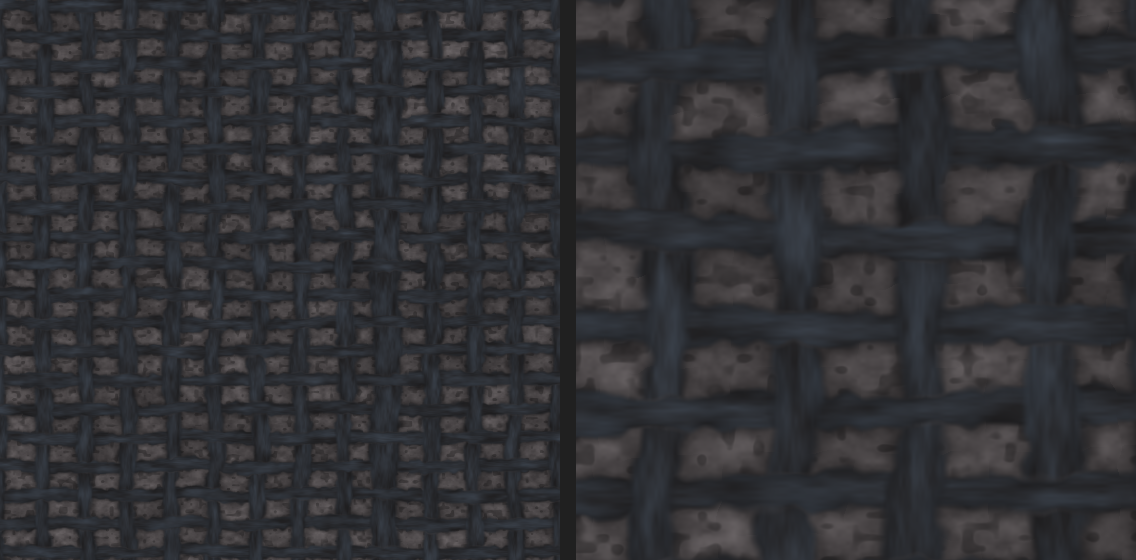
Left, the full canvas; right, a detail of the centre.
Reproduce this texture procedurally as a Shadertoy shader.

```glsl
// Coarse open-weave cloth: 13 upright and 19.5 level blue-black yarns over a
// grainy warm grey backing. Yarns are warped grid lines that pass over and
// under in a checker order, with fibre noise stretched along their length.

float hash(vec2 p) {
    return fract(sin(dot(p, vec2(127.1, 311.7))) * 43758.5);
}

float noise(vec2 p) {
    vec2 i = floor(p), f = fract(p);
    f = f * f * (3.0 - 2.0 * f);
    return mix(mix(hash(i), hash(i + vec2(1, 0)), f.x),
               mix(hash(i + vec2(0, 1)), hash(i + vec2(1, 1)), f.x), f.y);
}

float fbm(vec2 p) {
    float sum = 0.0, amp = 0.55;
    for (int i = 0; i < 3; i++) {
        sum += amp * noise(p);
        p = p * 2.03 + 17.3;
        amp *= 0.5;
    }
    return sum;
}

// Yarn colour from its lift (-1 under, 1 over), fibre noise and edge position
vec3 yarnColor(float lift, float fibre, float edge) {
    float tone = 0.5 + 0.16 * lift + 1.5 * (fibre - 0.48);
    vec3 color = mix(vec3(0.125, 0.123, 0.13), vec3(0.195, 0.215, 0.245), clamp(tone, 0.0, 1.3));
    return color * (1.06 - 0.2 * edge * edge);
}

void mainImage(out vec4 fragColor, in vec2 fragCoord) {
    vec2 p = fragCoord / iResolution.xy;

    // Grid with yarns on whole numbers, bent slowly and frayed finely
    vec2 grid = p * vec2(13.0, 19.5) - vec2(0.0, 0.28);
    vec2 bend = vec2(noise(grid * vec2(0.6, 0.9) + 5.0), noise(grid * vec2(0.9, 0.6) + 31.0)) - 0.5;
    vec2 fray = vec2(noise(p * 95.0 + 11.0), noise(p * 95.0 + 53.0)) - 0.5;
    grid += bend * vec2(0.17, 0.22) + fray * vec2(0.07, 0.12);

    // Nearest yarn on each axis, with its own shift and thickness
    vec2 id = floor(grid + 0.5);
    vec2 rnd = vec2(hash(vec2(id.x, 3.0)), hash(vec2(7.0, id.y)));
    vec2 swell = vec2(noise(vec2(id.x * 7.0, grid.y * 1.4)), noise(vec2(grid.x * 1.4, id.y * 7.0 + 40.0)));
    vec2 halfWidth = vec2(0.125, 0.145) + 0.04 * rnd.yx + 0.075 * swell;
    if (id.x == 9.0) halfWidth.x += 0.13;
    vec2 dist = abs(grid - id - 0.08 * (rnd - 0.5));
    vec2 cover = 1.0 - smoothstep(halfWidth - 0.045, halfWidth + 0.055, dist);
    vec2 edge = min(dist / halfWidth, 1.2);

    // Backing: mottled grain, small dark pits, shade beside the yarns
    float grain = fbm(p * vec2(85.0, 105.0));
    float pits = smoothstep(0.62, 0.85, noise(p * vec2(120.0, 150.0) + 71.0));
    vec3 color = mix(vec3(0.225, 0.21, 0.215), vec3(0.375, 0.355, 0.36), grain);
    color *= 1.0 - 0.25 * pits;
    color *= mix(0.9, 1.12, hash(floor(grid) + 19.0));
    color *= 0.86 + 0.2 * noise(p * 5.0 + 2.0);
    vec2 shade = smoothstep(halfWidth, halfWidth + 0.16, dist);
    color *= mix(0.8, 1.05, shade.x * shade.y);

    // Weave: each yarn rises and dips along its length
    float liftX = cos(3.14159 * (grid.y + id.x));
    float liftY = -cos(3.14159 * (grid.x + id.y));
    float fibreX = fbm(p * vec2(125.0, 34.0) + 3.0);
    float fibreY = fbm(p * vec2(32.0, 130.0) + 61.0);
    vec3 upright = yarnColor(liftX, fibreX, edge.x);
    vec3 level = yarnColor(liftY, fibreY, edge.y);
    float onTop = smoothstep(-0.25, 0.25, liftX);
    color = mix(color, level, cover.y);
    color = mix(color, upright, cover.x * mix(1.0, onTop, cover.y));

    // Loose dark fuzz over everything
    color *= 0.93 + 0.14 * noise(p * 60.0 + 90.0);
    fragColor = vec4(color, 1.0);
}
```
